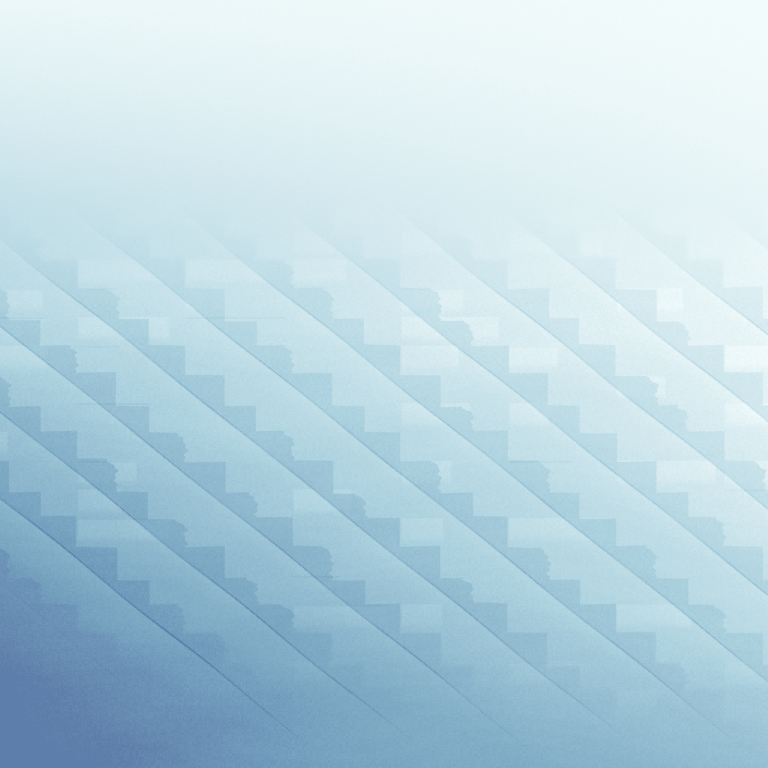
A WebGL 1 fragment shader for this background:

```glsl
precision highp float;
// Misty blue slope: parallel diagonal ridge lines, each carrying a flight of
// translucent steps. A bilinear depth field sets the tone, and the repeating
// stair boxes, thin lines, pale slabs and paper grain shift that depth.

#define SLOPE 0.8         // fall of the ridge lines
#define PITCH 0.1123      // vertical gap between lines
#define LINE_START 0.3112 // drop of one line at the left side
#define STEP_START 0.1003 // left side of one group of three steps
#define RISE 0.0165       // height of the lowest step end over its line
#define LINE_WIDTH 0.0013
#define STEP_TONE 0.105
#define LIGHT_TONE 0.075  // lift of the open face of each band
#define LINE_TONE 0.23
#define SLAB_TONE 0.06
#define GRAIN 0.045

uniform vec2 u_resolution;

const float RUN = PITCH / SLOPE;

float hash(vec2 p) {
  return fract(sin(dot(p, vec2(12.99, 78.23))) * 4375.85);
}

// Low, stretched waves that suggest brushed paint.
float wash(vec2 p) {
  float a = sin(p.x * 9.0 + 2.0 * sin(p.y * 13.0));
  float b = sin(p.y * 47.0 + 3.0 * sin(p.x * 7.0 + p.y * 5.0));
  float c = sin(p.x * 31.0 - p.y * 83.0 + 2.0 * a);
  float d = sin(p.y * 260.0 + 4.0 * sin(p.x * 11.0) + 3.0 * b);
  return 0.35 * a + 0.35 * b + 0.2 * c + 0.2 * d;
}

// Horizontal place of a step edge, in groups of three uneven steps.
float stepEdge(float i) {
  float group = floor(i / 3.0);
  float k = i - 3.0 * group;
  return group + (k < 0.5 ? 0.0 : (k < 1.5 ? 0.37 : 0.665));
}

// Coverage of the steps resting on the next line below.
float stairs(vec2 p, float gap, float band, float blur) {
  float run = (p.x - STEP_START) / RUN;
  float group = floor(run);
  float across = run - group;
  float drop = PITCH * across - gap;
  float cover = 0.0;
  for (int j = -1; j < 4; j++) {
    float i = float(j);
    float id = group * 3.0 + i;
    float jitter = hash(vec2(id, band)) - 0.5;
    float torn = step(0.68, hash(vec2(band, id + 5.0)));
    float top = PITCH * stepEdge(i) - RISE + 0.003 * jitter;
    // Torn steps lose their upper corner and gain a frayed side.
    float cut = 0.08 * smoothstep(0.012, 0.0, drop - top);
    float fray = 0.012 * sin(p.y * 310.0 + id) + 0.01 * sin(p.y * 730.0);
    float right = stepEdge(i + 1.0) + 0.02 * jitter + torn * (fray - cut);
    float inX = smoothstep(-blur, blur, (right - across) * RUN);
    float inY = smoothstep(-blur, blur, drop - top);
    cover = max(cover, inX * inY);
  }
  return cover * smoothstep(0.0, 0.002, gap);
}

// Scattered pale slabs (x) and dark hairlines (y) on rows of a third pitch.
vec2 slabs(vec2 p) {
  vec2 grid = vec2((p.x - STEP_START) / RUN, p.y * 3.0 / PITCH);
  vec2 cell = floor(grid);
  vec2 f = grid - cell;
  float width = 0.35 + 0.6 * hash(cell + 3.0);
  float sides = smoothstep(0.0, 0.02, f.x) * smoothstep(width, width - 0.025, f.x);
  float ends = smoothstep(0.0, 0.05, f.y) * smoothstep(0.95, 0.6, f.y);
  float hair = smoothstep(0.05, 0.02, abs(f.y - 0.06)) * step(0.8, hash(cell + 9.0));
  return sides * vec2(step(0.66, hash(cell)) * ends, hair);
}

vec3 tone(float t) {
  vec3 mist = vec3(0.95, 0.985, 0.985);
  vec3 ice = vec3(0.68, 0.825, 0.875);
  vec3 steel = vec3(0.47, 0.645, 0.755);
  vec3 deep = vec3(0.365, 0.49, 0.665);
  vec3 c = mix(mist, ice, clamp(t / 0.46, 0.0, 1.0));
  c = mix(c, steel, clamp((t - 0.46) / 0.35, 0.0, 1.0));
  return mix(c, deep, clamp((t - 0.81) / 0.2, 0.0, 1.0));
}

void main() {
  vec2 p = gl_FragCoord.xy / u_resolution;
  p.y = 1.0 - p.y; // measured down from the top

  // Mist above, deep blue at lower left.
  float leftDepth = 1.05 * smoothstep(-0.15, 1.0, p.y);
  float rightDepth = 0.64 * pow(p.y, 1.6);
  float depth = mix(leftDepth, rightDepth, p.x);

  // Distance to the line above and below within one band.
  float fall = p.y - SLOPE * p.x + 0.0012 * sin(p.x * 23.0 + p.y * 9.0);
  float s = (fall - LINE_START) / PITCH;
  float band = floor(s);
  float below = (s - band) * PITCH;
  float gap = PITCH - below;

  // Detail dissolves into the mist and the dark corner.
  float fadeIn = smoothstep(0.24, 0.44, p.y);
  float corner = 1.0 - smoothstep(0.66, 0.79, fall);
  float fadeOut = 1.0 - smoothstep(0.78, 1.0, p.y + 0.08 * (1.0 - p.x));
  float detail = fadeIn * fadeOut * corner;
  float blur = 0.001 + 0.012 * pow(1.0 - fadeIn * fadeOut, 2.0);

  float stair = stairs(p, gap, band, blur);
  vec2 slab = slabs(p);
  depth += detail * (STEP_TONE * stair - LIGHT_TONE);
  depth -= detail * SLAB_TONE * slab.x * (1.0 - 0.8 * stair);
  depth += detail * 0.05 * slab.y;
  depth -= detail * 0.04 * exp(-below * 60.0);
  depth -= 0.03 * fadeIn * (1.0 - smoothstep(0.7, 0.9, fall));
  depth += 0.022 * wash(p) * fadeIn;

  // Thin ridge lines of uneven weight.
  float away = min(below, gap) / sqrt(1.0 + SLOPE * SLOPE);
  float ink = 1.0 - smoothstep(0.3 * LINE_WIDTH, 1.6 * LINE_WIDTH, away);
  float weight = 0.75 + 0.25 * sin(p.x * 37.0 + band * 2.4);
  float lineFade = smoothstep(0.27, 0.43, p.y) * (1.0 - smoothstep(0.82, 1.0, p.y));
  depth += LINE_TONE * ink * weight * lineFade * corner;

  depth += GRAIN * (hash(floor(p * 512.0)) - 0.5) * (0.3 + 0.7 * fadeIn);
  gl_FragColor = vec4(tone(depth), 1.0);
}
```
